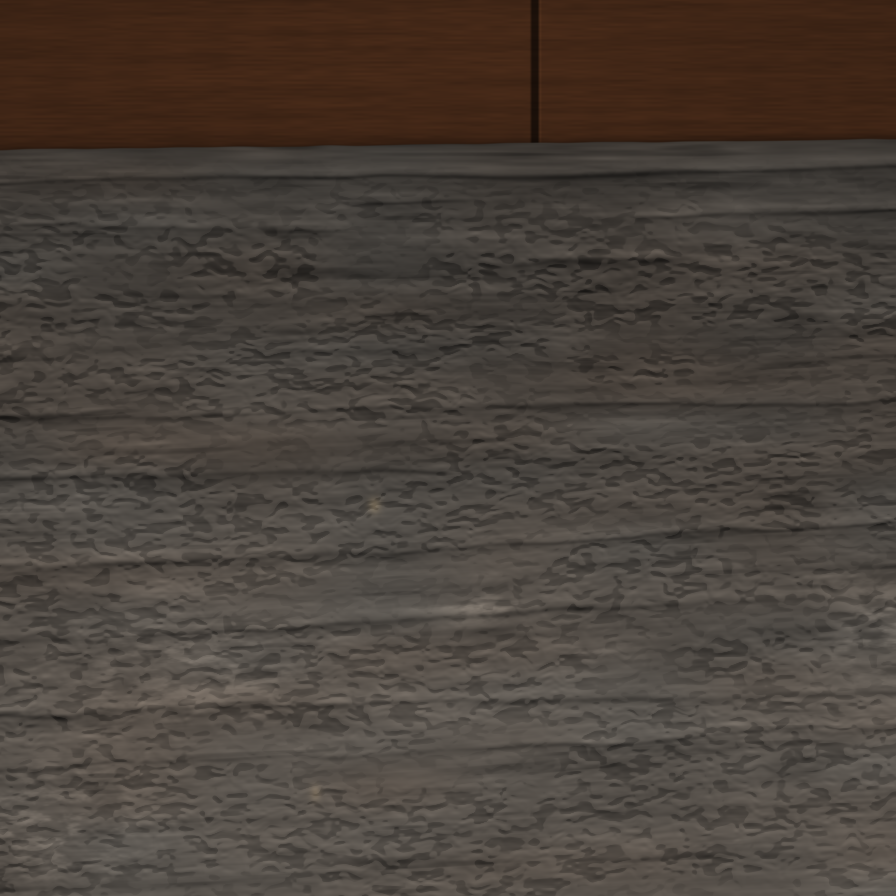
Reproduce this texture procedurally as a Shadertoy shader.

```glsl
float hash(vec2 p) {
    return fract(sin(dot(p, vec2(127.1, 311.7))) * 43758.5453);
}

float noise(vec2 p) {
    vec2 i = floor(p), f = fract(p);
    f = f * f * (3.0 - 2.0 * f);
    return mix(mix(hash(i), hash(i + vec2(1, 0)), f.x),
               mix(hash(i + vec2(0, 1)), hash(i + vec2(1, 1)), f.x), f.y);
}

float fbm(vec2 p) {
    float sum = 0.0, amp = 0.53;
    for (int i = 0; i < 4; i++) {
        sum += amp * noise(p);
        p = p * 2.03 + 17.3;
        amp *= 0.5;
    }
    return sum;
}

// Soft elliptical patch
float blob(vec2 p, vec2 center, vec2 size) {
    vec2 d = (p - center) / size;
    return exp(-dot(d, d));
}

// Fine weathered surface height, about 0 to 1
float relief(vec2 p) {
    p += 0.012 * vec2(noise(p * 60.0), 0.6 * noise(p * 60.0 + 31.0));
    return 0.6 * noise(p * vec2(65, 150)) + 0.4 * noise(p * vec2(115, 235) + 7.0);
}

// Smooth brown panels split by a vertical joint
vec3 backPanel(vec2 p) {
    float grain = fbm(p * vec2(5, 130)) - 0.5;
    float fiber = noise(p * vec2(45, 400)) - 0.5;
    float tone = 0.98 + 0.22 * grain + 0.13 * fiber;
    tone *= 0.95 + 0.1 * blob(p, vec2(0.45, 0.93), vec2(0.5, 0.1));
    vec3 col = vec3(0.255, 0.15, 0.088) * tone;
    col *= 1.0 - 0.6 * smoothstep(0.0065, 0.0025, abs(p.x - 0.597));
    return col + vec3(0.04, 0.025, 0.015) * smoothstep(0.003, 0.0, abs(p.x - 0.6025));
}

// Long splits: left height, right height, start, end
float splits(vec2 p) {
    vec4 lines[11] = vec4[11](
        vec4(0.797, 0.812, -0.1, 1.1), vec4(0.749, 0.735, -0.1, 0.42),
        vec4(0.768, 0.782, 0.36, 0.54), vec4(0.752, 0.762, 0.68, 1.1),
        vec4(0.697, 0.712, 0.53, 0.80), vec4(0.534, 0.553, -0.1, 1.1),
        vec4(0.464, 0.481, -0.1, 0.55), vec4(0.362, 0.415, -0.1, 1.1),
        vec4(0.282, 0.338, -0.1, 0.92), vec4(0.201, 0.229, -0.1, 1.1),
        vec4(0.139, 0.186, -0.1, 1.1));
    float shade = 0.0;
    for (int i = 0; i < 11; i++) {
        vec4 l = lines[i];
        float k = float(i);
        float y = mix(l.x, l.y, p.x) + 0.002 * sin(p.x * 7.0 + k * 2.0)
                + 0.006 * (noise(vec2(p.x * 16.0, k * 9.0)) - 0.5);
        float d = p.y - y;
        float ends = smoothstep(l.z, l.z + 0.07, p.x) * smoothstep(l.w, l.w - 0.07, p.x);
        float depth = ends * (0.45 + 0.55 * noise(vec2(p.x * 6.0, k * 5.0 + 2.0)));
        float width = 0.002 + 0.002 * noise(vec2(p.x * 11.0, k + 40.0));
        shade -= 0.095 * depth * exp(-d * d / (width * width));
        shade -= 0.025 * depth * exp(-pow((d + 0.004) / 0.006, 2.0));
        shade += 0.045 * depth * exp(-pow((d - 0.009) / 0.007, 2.0));
    }
    return shade;
}

vec3 weatheredPlank(vec2 p, float edge) {
    // Grain rises to the right on the lower part
    vec2 g = vec2(p.x, p.y - 0.05 * p.x * smoothstep(0.75, 0.35, p.y));
    g.y += 0.012 * (noise(g * vec2(4, 9)) - 0.5);

    float broad = fbm(g * vec2(4, 11)) - 0.5;
    float streak = fbm(g * vec2(6, 75)) - 0.5;
    float fiber = noise(g * vec2(24, 260)) - 0.5;
    float tone = mix(0.335, 0.255, smoothstep(0.1, 0.8, p.y));
    tone += 0.07 * broad + 0.10 * streak + 0.035 * fiber;

    // Short squiggly pits, lit from above
    float rough = smoothstep(0.2, 0.55, noise(g * vec2(7, 26) + 5.0));
    rough = (0.35 + 0.65 * rough) * smoothstep(0.845, 0.70, p.y);
    float h = relief(g);
    float slope = h - relief(g + vec2(0.0012, 0.0035));
    float pit = smoothstep(0.47, 0.36, h);
    tone += 0.11 * rough * slope - 0.06 * rough * (pit - 0.35);

    // Narrow dry checks along the grain
    float check = noise(g * vec2(9, 110) + 60.0);
    tone -= 0.05 * smoothstep(0.74, 0.95, check);
    tone += 0.025 * smoothstep(0.7, 0.95, noise(g * vec2(11, 120) + 80.0));
    tone += splits(p);

    // Worn pale areas and dark stains
    float worn = blob(p, vec2(0.06, 0.08), vec2(0.10, 0.06))
               + blob(p, vec2(0.53, 0.32), vec2(0.05, 0.015))
               + blob(p, vec2(0.98, 0.30), vec2(0.05, 0.06))
               + 0.7 * blob(p, vec2(0.22, 0.25), vec2(0.16, 0.06))
               + 0.6 * blob(p, vec2(0.66, 0.28), vec2(0.05, 0.03));
    tone += 0.13 * worn * smoothstep(0.4, 0.7, fbm(g * vec2(35, 75)));
    tone -= 0.03 * blob(p, vec2(0.72, 0.70), vec2(0.18, 0.02));
    tone -= 0.03 * blob(p, vec2(0.72, 0.49), vec2(0.12, 0.025));
    tone += 0.05 * blob(p, vec2(0.69, 0.525), vec2(0.10, 0.009));
    tone += 0.07 * blob(p, vec2(0.68, 0.823), vec2(0.05, 0.003));
    tone -= 0.04 * exp(-edge / 0.006);

    // Warm and cool tints
    float warm = blob(p, vec2(0.80, 0.58), vec2(0.22, 0.035))
               + 0.6 * blob(p, vec2(0.30, 0.50), vec2(0.35, 0.03))
               + 1.4 * (noise(g * vec2(7, 20) + 90.0) - 0.5);
    vec3 col = tone * mix(vec3(0.985, 0.945, 0.89), vec3(1.03, 0.93, 0.84),
                          clamp(0.5 + 0.5 * warm, 0.0, 1.0));

    // Small pale knots
    float knots = blob(p, vec2(0.418, 0.436), vec2(0.007, 0.009))
                + 0.7 * blob(p, vec2(0.352, 0.115), vec2(0.006, 0.009));
    return col + vec3(0.17, 0.14, 0.09) * knots;
}

void mainImage(out vec4 fragColor, in vec2 fragCoord) {
    vec2 p = fragCoord / iResolution.xy;
    float pixel = 1.0 / iResolution.y;
    float edge = 0.833 + 0.012 * p.x + 0.0015 * (noise(vec2(p.x * 30.0, 3.0)) - 0.5) - p.y;
    vec3 panel = backPanel(p) * (1.0 - 0.3 * exp(-max(-edge, 0.0) / 0.006));
    vec3 plank = weatheredPlank(p, max(edge, 0.0));
    fragColor = vec4(mix(panel, plank, smoothstep(-pixel, pixel, edge)), 1.0);
}
```
